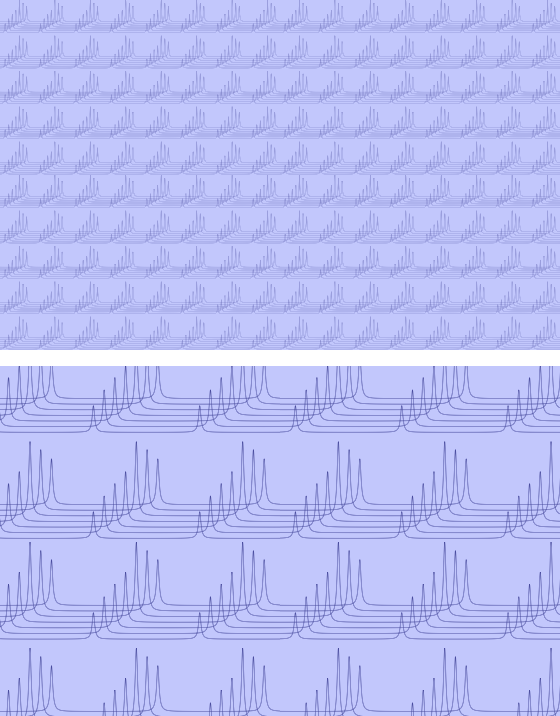
Top, the full canvas; bottom, a detail of the centre.
Give the GLSL for this pattern, as a WebGL 2 fragment shader.

```glsl
#version 300 es
precision highp float;
// Stacked line plots of narrow peaks, repeated in rows on a pale blue ground.

#define TILES 2.0              // large tiles across and down
#define PLOTS vec2(7.9, 4.95)  // plots per tile; the last ones are cropped
#define TRACES 7
#define FIRST_PEAK 0.145       // peak position of the lowest trace
#define PEAK_STEP 0.101        // shift to the right per trace
#define FIRST_BASE 0.075       // floor of the lowest trace
#define BASE_STEP 0.053        // rise of the floor per trace
#define PEAK_WIDTH 0.014       // half width of a peak at half height
#define LINE_WIDTH 0.0052
#define SOFTNESS 1.2           // filter width in pixels

uniform vec2 u_resolution;
out vec4 outColor;

const vec3 GROUND = vec3(0.76, 0.78, 0.99);
const vec3 INK = vec3(0.25, 0.26, 0.59);
const float HEIGHTS[TRACES] = float[](0.25, 0.345, 0.41, 0.47, 0.70, 0.57, 0.43);

// Share of the filter covered by a line at distance d, valid for hairlines too
float lineCoverage(float d, float filterWidth) {
    float r = 0.5 * filterWidth;
    float h = 0.5 * LINE_WIDTH;
    return (clamp(d + h, -r, r) - clamp(d - h, -r, r)) / filterWidth;
}

// Ink of a Lorentzian peak; p is relative to the foot of the peak
float traceInk(vec2 p, float height, float filterWidth) {
    float x = abs(p.x);
    float curve = height / (1.0 + x * x / (PEAK_WIDTH * PEAK_WIDTH));
    float rise = abs(p.y - curve);

    if (p.y <= 0.0) return lineCoverage(rise, filterWidth);
    if (p.y >= height) return lineCoverage(length(vec2(x, p.y - height)), filterWidth);

    // Near flank: blend of the vertical and horizontal distances
    float halfWidth = PEAK_WIDTH * sqrt(height / p.y - 1.0);
    float run = abs(x - halfWidth);
    float near = rise * run / max(length(vec2(rise, run)), 1e-5);

    // The far flank may share the pixel
    float far = x + halfWidth;
    return min(lineCoverage(near, filterWidth) + lineCoverage(far, filterWidth), 1.0);
}

void main() {
    vec2 uv = gl_FragCoord.xy / u_resolution;

    // Tiles start at the upper left, plots are cropped at the tile edges
    vec2 tile = fract(vec2(uv.x, 1.0 - uv.y) * TILES);
    vec2 plot = fract(tile * PLOTS);
    plot.y = 1.0 - plot.y;
    float filterWidth = SOFTNESS * TILES * PLOTS.y / u_resolution.y;

    // Each trace is shifted right and up from the one below
    float paper = 1.0;
    for (int i = 0; i < TRACES; i++) {
        float k = float(i);
        float x = fract(plot.x - FIRST_PEAK - k * PEAK_STEP + 0.5) - 0.5;
        float y = plot.y - FIRST_BASE - k * BASE_STEP;
        paper *= 1.0 - traceInk(vec2(x, y), HEIGHTS[i], filterWidth);
    }

    outColor = vec4(mix(INK, GROUND, paper), 1.0);
}
```
